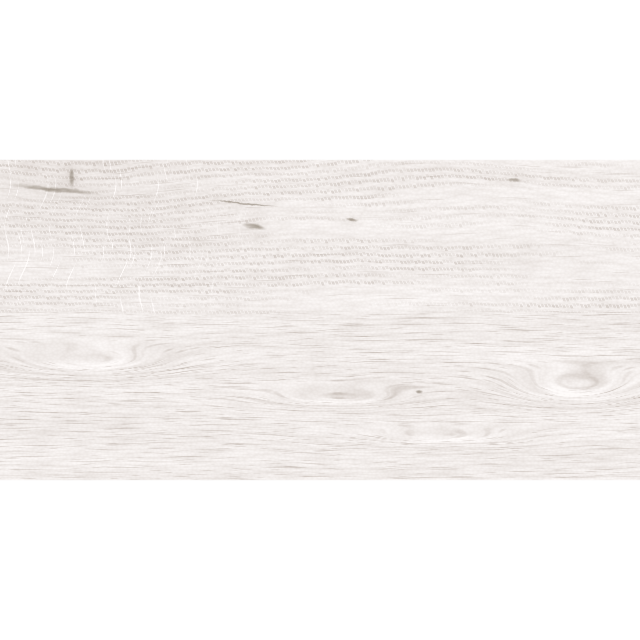
A Shadertoy shader for this texture:

```glsl
const vec3 PALE = vec3(0.995, 0.980, 0.974);
const vec3 SHADE = vec3(0.800, 0.765, 0.740);
const vec3 KNOT_COLOR = vec3(0.58, 0.54, 0.49);
const vec2 PLANK = vec2(0.25, 0.75);     // bottom and top edge
const float SEAM = 0.512;                // between the two grain zones
const float ROW_GAP = 0.0108;            // spacing of stitched pore rows
const float STITCH = 0.0056;             // spacing of pores in a row

// Grain eyes and knots: centre x, y, radius x, y
const vec4 EYES[4] = vec4[4](
    vec4(0.90, 0.390, 0.115, 0.032), vec4(0.14, 0.430, 0.150, 0.027),
    vec4(0.53, 0.375, 0.120, 0.018), vec4(0.70, 0.315, 0.140, 0.016));
const vec4 KNOTS[7] = vec4[7](
    vec4(0.085, 0.704, 0.085, 0.0055), vec4(0.112, 0.722, 0.005, 0.020),
    vec4(0.397, 0.646, 0.022, 0.0060), vec4(0.803, 0.718, 0.013, 0.0040),
    vec4(0.550, 0.657, 0.011, 0.0035), vec4(0.380, 0.682, 0.060, 0.0022),
    vec4(0.655, 0.388, 0.007, 0.0040));

float hash(vec2 p) {
    p = fract(p * vec2(0.1031, 0.1137));
    p += dot(p, p.yx + 33.33);
    return fract((p.x + p.y) * p.x * 7.31);
}

vec2 hash2(vec2 p) {
    return vec2(hash(p), hash(p + vec2(47.3, 19.7)));
}

// Distance to the nearest scattered point
float cellular(vec2 p) {
    vec2 id = floor(p);
    float nearest = 2.0;
    for (int j = -1; j <= 1; j++)
    for (int i = -1; i <= 1; i++) {
        vec2 c = id + vec2(i, j);
        nearest = min(nearest, length(c + hash2(c) - p));
    }
    return nearest;
}

// Layered sines, roughly -1 to 1
float waves(vec2 p) {
    float sum = 0.0, amp = 0.5;
    for (int i = 0; i < 5; i++) {
        sum += amp * sin(p.x + 1.7 * sin(p.y + float(i)));
        p = mat2(0.8, 0.6, -0.6, 0.8) * p * 1.8 + 2.3;
        amp *= 0.62;
    }
    return sum;
}

// Tapered dashes, one per cell, some left out
float dashes(vec2 p, vec2 cell, vec2 size, float density) {
    vec2 id = floor(p / cell);
    float ink = 0.0;
    for (int j = -1; j <= 1; j++)
    for (int i = -1; i <= 1; i++) {
        vec2 c = id + vec2(i, j);
        vec2 r = hash2(c);
        vec2 d = (p - (c + r) * cell) / (size * (0.5 + 0.5 * r.y));
        float keep = step(hash(c + 71.9), density);
        ink = max(ink, keep * (0.4 + 0.6 * r.x) * (1.0 - smoothstep(0.2, 1.0, length(d))));
    }
    return ink;
}

// Upper zone: wavy rows of short slanted pores
float stitchedGrain(vec2 p) {
    float lift = smoothstep(SEAM, PLANK.y, p.y);
    float v = p.y + lift * (0.014 * sin(p.x * 5.5 + 0.8) + 0.004 * sin(p.x * 17.0 + p.y * 25.0));
    v += 0.0025 * waves(vec2(p.x * 9.0, p.y * 22.0));
    float row = floor(v / ROW_GAP);
    float across = fract(v / ROW_GAP) - 0.5;
    float along = p.x / STITCH + hash(vec2(row, 5.0)) * 9.0 + across * 0.8;
    float r = hash(vec2(floor(along), row));
    float pore = 1.0 - smoothstep(0.10, 0.34, abs(across + (r - 0.5) * 0.3));
    pore *= 1.0 - smoothstep(0.22, 0.5, abs(fract(along) - 0.5));
    float strength = smoothstep(-0.7, 0.5, waves(vec2(p.x * 6.0, row * 0.55)));
    float left = 1.0 - smoothstep(0.15, 0.50, p.x + 0.05 * waves(p * 14.0));
    float tone = 0.20 + 0.11 * left * lift + 0.07 * waves(vec2(p.x * 5.0, v * 50.0));
    tone += 0.24 * (cellular(vec2(p.x * 22.0, v * 170.0)) - 0.42);
    tone += 0.48 * pore * strength * (0.4 + 0.6 * r);
    tone += 0.30 * dashes(vec2(p.x, v), vec2(0.07, 0.014), vec2(0.045, 0.0016), 0.45);
    // Pale scratches across the grain
    vec2 bent = vec2(p.y, p.x + 0.006 * sin(p.y * 60.0) - 0.12 * p.y);
    float scratch = dashes(bent, vec2(0.045, 0.016), vec2(0.036, 0.0018), 0.42);
    return tone - 0.38 * scratch * (1.0 - smoothstep(0.22, 0.44, p.x));
}

// Lower zone: long streaks flowing round the eyes
float flowingGrain(vec2 p) {
    float v = p.y + 0.004 * waves(vec2(p.x * 5.0, p.y * 16.0));
    float nearEye = 0.0;
    for (int i = 0; i < 4; i++) {
        vec2 d = (p - EYES[i].xy) / EYES[i].zw;
        float bump = exp(-dot(d, d));
        v += 1.6 * EYES[i].w * bump;
        nearEye = max(nearEye, bump);
    }
    vec2 q = vec2(p.x, v);
    float rings = sin(v * 330.0 + 1.5 * waves(q * vec2(9.0, 40.0)));
    float tone = 0.22 + 0.08 * waves(q * vec2(4.0, 60.0));
    tone += 0.30 * (cellular(q * vec2(16.0, 200.0)) - 0.42);
    tone += 0.16 * smoothstep(0.2, 1.0, rings) * smoothstep(0.05, 0.4, nearEye);
    tone += 0.50 * dashes(q, vec2(0.075, 0.0085), vec2(0.060, 0.0017), 0.6);
    tone += 0.36 * dashes(q + 3.1, vec2(0.022, 0.0055), vec2(0.018, 0.0014), 0.55);
    return tone - 0.18 * smoothstep(0.7, 1.0, nearEye);
}

void mainImage(out vec4 fragColor, in vec2 fragCoord) {
    vec2 p = fragCoord / iResolution.xy;
    float pixel = 1.0 / iResolution.y;
    float seam = SEAM + 0.005 * waves(vec2(p.x * 8.0, 1.0));
    float upper = smoothstep(-0.006, 0.006, p.y - seam);
    float tone = mix(flowingGrain(p), stitchedGrain(p), upper);
    tone += 0.16 * (cellular(p * vec2(170.0, 240.0)) - 0.42);

    // Knots and cracks with ragged rims and soft halos
    float knot = 0.0;
    for (int i = 0; i < 7; i++) {
        vec2 d = p - KNOTS[i].xy;
        d.y += 0.10 * d.x + 0.0015 * waves(p * 90.0);
        float r = length(d / KNOTS[i].zw);
        knot = max(knot, 1.0 - smoothstep(0.2, 1.0, r));
        tone += 0.16 * exp(-dot(d, d) / dot(KNOTS[i].zw, KNOTS[i].zw) - 0.12 * r * r);
    }
    vec3 wood = mix(PALE, SHADE, clamp(tone, -0.03, 1.1));
    wood = mix(wood, KNOT_COLOR, knot * (0.45 + 0.4 * cellular(p * vec2(60.0, 200.0))));

    // Plank on a white ground
    float inside = smoothstep(-pixel, pixel, p.y - PLANK.x) * smoothstep(-pixel, pixel, PLANK.y - p.y);
    fragColor = vec4(mix(vec3(1.0), wood, inside), 1.0);
}
```
